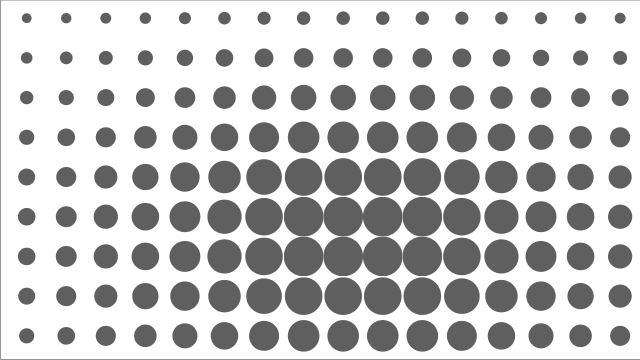
Give the GLSL for this pattern, as a Shadertoy shader.

```glsl
// Halftone grid of grey dots swelling toward a centre right of and below the middle.

const vec3 PAPER = vec3(1.0);
const vec3 INK = vec3(0.373);

// Dot radius from its grid cell: a separable tent with a flat top
float dotRadius(vec2 cell) {
    vec2 away = abs(cell - vec2(8.5, 2.5));
    vec2 swell = min(vec2(1.0), vec2(1.195, 1.22) - vec2(0.1055, 0.191) * away);
    return 0.0113 + 0.0438 * max(swell.x, 0.0) * max(swell.y, 0.0);
}

// Coverage of a thin line lying along a canvas edge
float edgeLine(float distanceIn, float width, float pixel) {
    return clamp((width - distanceIn) / pixel + 0.5, 0.0, 1.0);
}

void mainImage(out vec4 fragColor, in vec2 fragCoord) {
    float pixel = 1.0 / iResolution.y;
    vec2 p = fragCoord * pixel;

    // Nearest dot in a grid of 16 by 9
    vec2 pitch = vec2(0.1099, 0.1103);
    vec2 firstDot = vec2(0.0741, 0.0671);
    vec2 cell = clamp(round((p - firstDot) / pitch), vec2(0.0), vec2(15.0, 8.0));
    float dist = length(p - firstDot - cell * pitch) - dotRadius(cell);
    float ink = clamp(0.5 - dist / pixel, 0.0, 1.0);

    // Hairline frame on the left, bottom and top
    float frame = max(edgeLine(p.x, 0.0018, pixel), edgeLine(p.y, 0.0018, pixel));
    frame = max(frame, 0.6 * edgeLine(1.0 - p.y, 0.0018, pixel));

    fragColor = vec4(mix(PAPER, INK, max(ink, frame)), 1.0);
}
```
